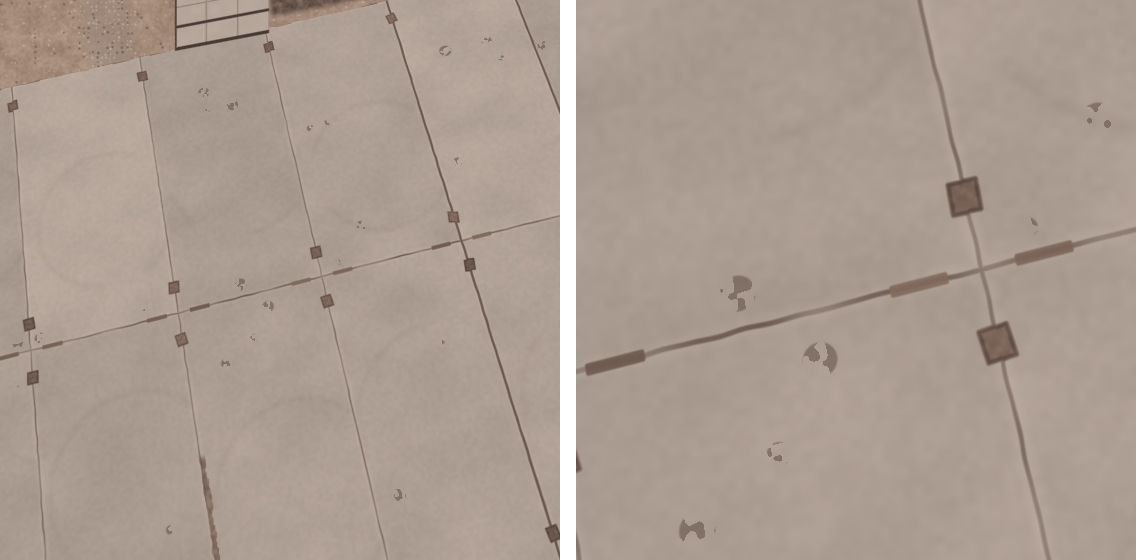
Left, the full canvas; right, a detail of the centre.
Reproduce this texture procedurally as a WebGL 1 fragment shader.

```glsl
precision highp float;
// Concrete slabs seen at a slant, with thin joints and recessed plates around each crossing.
// A perspective map turns the canvas into slab units, where joints and plates repeat;
// hashed noise adds stains, wear and the bare soil with a paved step beyond the far edge.
uniform vec2 u_resolution;

const vec2 SLAB_SIZE = vec2(0.265, 0.54);
const vec3 CONCRETE_DARK = vec3(0.655, 0.597, 0.557);
const vec3 CONCRETE_LIGHT = vec3(0.715, 0.653, 0.608);
const vec3 JOINT = vec3(0.40, 0.33, 0.29);
const vec3 PLATE_DARK = vec3(0.37, 0.30, 0.26);
const vec3 PLATE_LIGHT = vec3(0.55, 0.45, 0.40);
const vec3 SOIL = vec3(0.65, 0.55, 0.48);
const vec3 GRAVEL = vec3(0.42, 0.35, 0.31);

float hash(vec2 p) {
  vec3 q = fract(p.xyx * vec3(0.1031, 0.1030, 0.0973));
  q += dot(q, q.yzx + 33.33);
  return fract((q.x + q.y) * q.z);
}

float noise(vec2 p) {
  vec2 i = floor(p), f = fract(p);
  f = f * f * (3.0 - 2.0 * f);
  return mix(mix(hash(i), hash(i + vec2(1, 0)), f.x),
             mix(hash(i + vec2(0, 1)), hash(i + vec2(1, 1)), f.x), f.y);
}

float fbm(vec2 p) {
  float sum = 0.0, amp = 0.5;
  for (int i = 0; i < 4; i++) {
    sum += amp * noise(p);
    p = mat2(1.6, 1.2, -1.2, 1.6) * p + 7.3;
    amp *= 0.5;
  }
  return sum;
}

float cover(float d, float soft) { return 1.0 - smoothstep(-soft, soft, d); }

float boxDistance(vec2 p, vec2 halfSize) {
  vec2 d = abs(p) - halfSize;
  return length(max(d, 0.0)) + min(max(d.x, d.y), 0.0);
}

// Scattered round specks; density is the share of cells that hold one
float specks(vec2 p, float density, float soft) {
  vec2 cell = floor(p);
  vec2 centre = 0.3 + 0.4 * vec2(hash(cell + 11.0), hash(cell + 37.0));
  float d = length(fract(p) - centre) - 0.1 - 0.18 * hash(cell + 71.0);
  return cover(d, soft) * step(hash(cell), density);
}

// Inverse perspective: canvas to slab units (column, row)
vec2 toSlab(vec2 p) {
  const vec2 ORIGIN = vec2(0.0547, 0.3737), HORIZON = vec2(0.01447, 0.1586);
  vec2 a = vec2(0.2684, 0.0738) - HORIZON.x * p;
  vec2 b = vec2(-0.0306, 0.6069) - HORIZON.y * p;
  vec2 r = p - ORIGIN;
  return vec2(r.x * b.y - r.y * b.x, a.x * r.y - a.y * r.x) / (a.x * b.y - a.y * b.x);
}

vec3 concrete(vec2 slab, vec2 ground) {
  vec2 id = floor(slab);
  float tone = id.y < 0.0 ? 0.3 * id.x - 0.8 : cos(2.3 * id.x);
  float stain = fbm(ground * vec2(9.0, 13.0) + id * 5.0) - 0.47;
  vec3 col = mix(CONCRETE_DARK, CONCRETE_LIGHT, clamp(0.5 + 0.36 * tone + 1.3 * stain, -0.3, 1.1));
  // Faint curved tyre marks
  vec2 centre = (id + vec2(0.6, 0.3 + 0.3 * hash(id + 3.0))) * SLAB_SIZE;
  float arc = abs(length(ground - centre) - 0.13 - 0.03 * hash(id));
  col -= 0.022 * cover(arc - 0.004, 0.008) * smoothstep(0.35, 0.65, noise(ground * 11.0));
  return col + 0.022 * (noise(ground * 170.0) - 0.5);
}

vec3 joints(vec3 col, vec2 slab, vec2 q, vec2 ground, float soft) {
  vec2 d = abs(q + 0.0014 * (noise(ground * 60.0) - 0.5));
  float strong = smoothstep(2.0, 3.0, floor(slab.x + 0.5));
  float worn = noise(ground * 28.0);
  col += 0.025 * cover(min(d.x, d.y) - 0.005, 0.004);
  float across = cover(d.y - 0.0016, soft) * (0.45 + 0.45 * worn);
  float down = cover(d.x - 0.0013 - 0.0009 * strong, soft) * mix(0.45 + 0.35 * worn, 0.95, strong);
  col = mix(col, JOINT, max(across, down));
  // Crumbled edge along one joint
  float reach = smoothstep(-0.44, -0.47, slab.y) * cover(abs(slab.x - 1.0) - 0.1, 0.01);
  float chip = abs(q.x - 0.003) - 0.012 * (fbm(ground * 75.0) - 0.12);
  return mix(col, mix(JOINT, PLATE_LIGHT, noise(ground * 150.0)), 0.85 * reach * cover(chip, soft));
}

vec3 plates(vec3 col, vec2 slab, vec2 q, float soft) {
  vec2 id = floor(slab + 0.5);
  float hUp = hash(id * 2.0 + step(0.0, q.y) + 19.0);
  float hSide = hash(id * 2.0 + step(0.0, q.x) + 53.0);
  vec2 p = vec2(q.x, abs(q.y) - 0.047) + 0.003 * (vec2(hUp, hSide) - 0.5);
  p += 0.35 * (hUp - 0.5) * vec2(-p.y, p.x);
  float square = boxDistance(p, vec2(0.0085, 0.0095)) - 0.0018;
  float dash = boxDistance(vec2(abs(q.x) - 0.039, q.y), vec2(0.0165, 0.0022)) - 0.0015;
  vec3 face = mix(PLATE_DARK, PLATE_LIGHT, 0.2 + 0.6 * hUp + 0.4 * (noise(p * 260.0 + id * 9.0) - 0.5));
  face *= 1.0 - 0.22 * cover(abs(square + 0.002) - 0.001, soft);
  col = mix(col, face, cover(square, soft));
  return mix(col, mix(PLATE_DARK, PLATE_LIGHT, 0.15 + 0.6 * hSide), 0.9 * cover(dash, soft));
}

vec3 soil(vec2 uv, float soft) {
  vec3 col = SOIL + 0.13 * (fbm(uv * 45.0) - 0.47) + 0.06 * (noise(uv * 230.0) - 0.5);
  float strip = cover(abs(uv.x - 0.19 + 0.15 * (uv.y - 0.95)) - 0.04, 0.025);
  col = mix(col, vec3(0.60, 0.53, 0.48), 0.6 * strip);
  col = mix(col, vec3(0.76, 0.69, 0.63), 0.7 * specks(uv * 130.0, 0.08 + 0.4 * strip, soft * 130.0));
  col = mix(col, GRAVEL, 0.7 * specks(uv * 115.0 + 5.3, 0.06 + 0.3 * strip, soft * 115.0));
  float bank = smoothstep(0.475, 0.49, uv.x) * smoothstep(0.0, 0.015, uv.y - 0.963 - 0.2 * (uv.x - 0.49));
  return mix(col, GRAVEL + 0.3 * (fbm(uv * 110.0) - 0.47), bank);
}

vec3 pavedStep(vec3 col, vec2 uv, float soft) {
  vec2 p = vec2((uv.x - 0.3125) / 0.168, uv.y - 0.909 - 0.19 * (uv.x - 0.3125));
  float inside = cover(abs(p.x - 0.5) - 0.5, soft * 6.0) * cover(-p.y, soft);
  float seam = abs(fract(p.x * 3.0 + 0.5) - 0.5) * 0.056;
  float thin = min(seam, abs(p.y - 0.077));
  float edge = min(min(p.y - 0.006, abs(p.y - 0.042) - 0.0025), p.x * 0.168 - 0.003);
  vec3 tile = CONCRETE_LIGHT + 0.04 * (fbm(uv * 60.0) - 0.5);
  tile = mix(tile, JOINT, 0.5 * cover(thin - 0.001, soft));
  return mix(col, mix(tile, GRAVEL * 0.65, cover(edge, soft)), inside);
}

void main() {
  vec2 uv = gl_FragCoord.xy / u_resolution;
  float soft = 0.0006 + 0.6 / min(u_resolution.x, u_resolution.y);
  vec2 slab = toSlab(uv), ground = slab * SLAB_SIZE;
  vec2 q = (fract(slab + 0.5) - 0.5) * SLAB_SIZE;
  vec3 col = joints(concrete(slab, ground), slab, q, ground, soft);
  col = mix(col, JOINT, 0.6 * specks(ground * 22.0, 0.025, soft * 22.0) * step(0.55, noise(ground * 190.0)));
  col = plates(col, slab, q, soft);
  // Ragged far edge of the slabs
  float farEdge = (slab.y - 0.995) * SLAB_SIZE.y + 0.009 * (fbm(uv * 40.0) - 0.5);
  col = mix(soil(uv, soft), col, cover(farEdge, soft * 1.5));
  gl_FragColor = vec4(pavedStep(col, uv, soft), 1.0);
}
```
